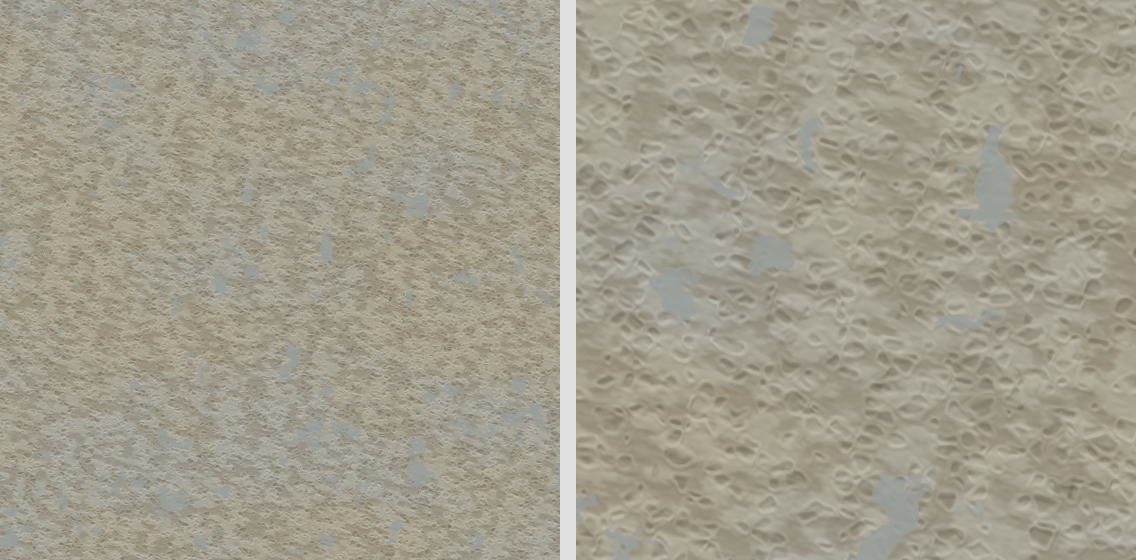
Left: the whole. Right: its middle third, enlarged.
This texture is drawn by a three.js fragment shader. Its source:

```glsl
#define LIGHT_STONE vec3(0.660, 0.648, 0.594)
#define TAN_STONE vec3(0.598, 0.576, 0.514)
#define DARK_PIT vec3(0.505, 0.485, 0.430)
#define BLUE_GREY vec3(0.595, 0.618, 0.608)
#define WARM_TINT vec3(1.006, 0.990, 0.955)
#define COOL_TINT vec3(0.990, 1.000, 1.018)
#define BED_SCALE vec2(60.0, 108.0)
#define PIT_SCALE vec2(88.0, 116.0)
#define PATCH_SCALE vec2(27.0, 31.0)
#define TINT_SCALE vec2(5.0, 7.5)
#define BED_TILT 0.27
#define RELIEF 0.105

varying vec2 vUv;

float hash(vec2 p) {
  return fract(sin(dot(p, vec2(127.1, 311.7))) * 43758.5453);
}

float noise(vec2 p) {
  vec2 i = floor(p);
  vec2 f = fract(p);
  f = f * f * (3.0 - 2.0 * f);
  return mix(mix(hash(i), hash(i + vec2(1.0, 0.0)), f.x),
             mix(hash(i + vec2(0.0, 1.0)), hash(i + vec2(1.0, 1.0)), f.x), f.y);
}

float fbm(vec2 p) {
  float sum = 0.0;
  float gain = 0.5;
  for (int i = 0; i < 3; i++) {
    sum += gain * noise(p);
    p = p * 2.03 + vec2(17.3, 9.1);
    gain *= 0.5;
  }
  return sum / 0.875;
}

// Scattered round pits: x is the hollow, y the raised rim
vec2 pits(vec2 p) {
  vec2 cell = floor(p);
  vec2 result = vec2(0.0);
  for (int y = -1; y <= 1; y++) {
    for (int x = -1; x <= 1; x++) {
      vec2 id = cell + vec2(float(x), float(y));
      vec2 center = id + 0.15 + 0.7 * vec2(hash(id + 3.7), hash(id + 8.2));
      float present = step(0.45, hash(id + 21.4));
      float radius = mix(0.18, 0.48, hash(id + 14.9));
      float d = length(p - center) - radius;
      float hollow = 1.0 - smoothstep(-0.22, 0.12, d);
      float rim = 1.0 - smoothstep(0.05, 0.28, abs(d - 0.12));
      result = max(result, present * vec2(hollow, rim));
    }
  }
  return result;
}

// Surface: x is the bedding, y the hollow, z the height, w the rim
vec4 surface(vec2 p) {
  float bed = fbm(p * BED_SCALE);
  vec2 wobble = vec2(noise(p * 130.0), noise(p * 130.0 + 40.0)) - 0.5;
  vec2 pit = pits(p * PIT_SCALE + 0.7 * wobble);
  float height = 1.2 * bed - 0.38 * pit.x + 0.22 * pit.y;
  return vec4(bed, pit.x, height, pit.y);
}

void main() {
  // Align the bedding with gently falling streaks
  float c = cos(BED_TILT);
  float s = sin(BED_TILT);
  vec2 p = vec2(vUv.x * c - vUv.y * s, vUv.x * s + vUv.y * c) + 1.0;

  // Relief lit from above
  vec4 here = surface(p);
  vec4 above = surface(p + vec2(-0.0008, 0.0022));
  float slope = clamp(here.z - above.z, -0.5, 0.5);

  // Pale crust over tan, pitted stone
  float crust = smoothstep(0.33, 0.61, here.x);
  vec3 color = mix(TAN_STONE, LIGHT_STONE, crust);
  color = mix(color, DARK_PIT, here.y * mix(0.42, 0.14, crust));
  color += 0.016 * here.w * (1.0 - here.y);

  // Broad, faint warm and cool stains
  float stain = fbm(p * TINT_SCALE + 31.0);
  color *= mix(COOL_TINT, WARM_TINT, smoothstep(0.25, 0.75, stain));

  // Small ragged blue-grey patches, mostly in cool areas
  vec2 ragged = vec2(fbm(p * 60.0 + 11.0), fbm(p * 60.0 + 83.0)) - 0.5;
  float patchField = fbm(p * PATCH_SCALE + 1.1 * ragged + 57.0);
  patchField += 0.08 * (here.x - 0.5) - 0.22 * (stain - 0.5);
  float bare = smoothstep(0.715, 0.765, patchField);
  color = mix(color, BLUE_GREY, 0.8 * bare);

  // Shading, fine grit and rare dark specks
  color += RELIEF * slope * (1.0 - 0.75 * bare);
  color += 0.022 * (noise(p * 260.0) - 0.5) * (1.0 - 0.7 * bare);
  float speck = smoothstep(0.90, 0.98, noise(p * 95.0 + 73.0));
  color -= 0.06 * speck * (1.0 - bare);

  gl_FragColor = vec4(color, 1.0);
}
```
